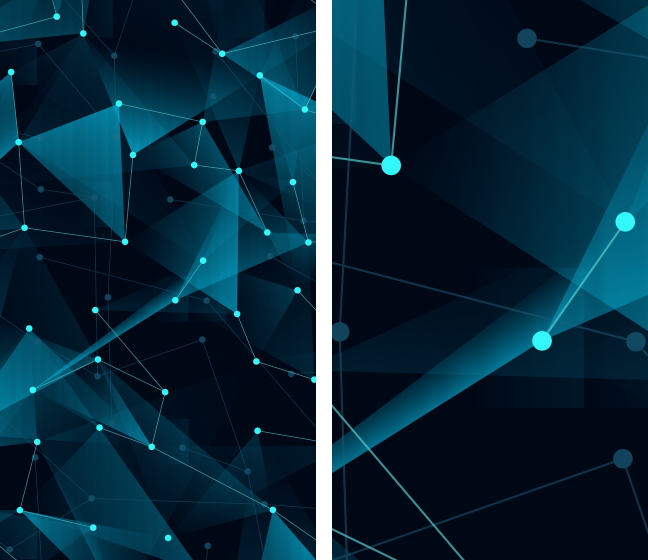
Left: the whole. Right: its middle third, enlarged.
This background is drawn by a Shadertoy shader. Its source:

```glsl
#define NODE_CELL 0.225
#define FAINT_CELL 0.25
#define PANEL_SIZE vec2(0.12, 0.15)
#define JITTER 0.76
#define DOT_RADIUS 0.0103
#define LINE_HALF_WIDTH 0.0011
#define FACET_DENSITY 0.85
#define NIGHT vec3(0.0, 0.03, 0.088)
#define GLOW vec3(0.02, 0.70, 0.85)
#define NODE_COLOR vec3(0.20, 0.97, 0.98)
#define LINK_COLOR vec3(0.33, 0.80, 0.80)
#define FAINT_COLOR vec3(0.10, 0.34, 0.45)

const int REACH = 3;

// Three random values from a cell and a seed
vec3 hash3(vec2 cell, float seed) {
    vec3 v = fract(vec3(cell + 57.0, seed + 11.0) * vec3(0.1031, 0.1030, 0.0973));
    v += dot(v, v.yxz + 33.33);
    return fract((v.xxy + v.yxx) * v.zyx);
}

float cross2(vec2 a, vec2 b) { return a.x * b.y - a.y * b.x; }

float coverage(float inside, float px) { return clamp(inside / px + 0.5, 0.0, 1.0); }

float segmentDistance(vec2 p, vec2 a, vec2 b) {
    vec2 ab = b - a;
    float t = clamp(dot(p - a, ab) / dot(ab, ab), 0.0, 1.0);
    return length(p - a - ab * t);
}

vec2 nodeAt(vec2 id, float cell, float seed) {
    return (id + 0.5 + JITTER * (hash3(id, seed).xy - 0.5)) * cell;
}

// Dots in x, links in y; each node may link to one other node
vec2 network(vec2 p, float cell, float seed, float stretch, float px) {
    vec2 home = floor(p / cell);
    float dotDist = 1.0, linkDist = 1.0;
    for (int j = -REACH; j <= REACH; j++)
    for (int i = -REACH; i <= REACH; i++) {
        vec2 id = home + vec2(i, j);
        vec2 a = nodeAt(id, cell, seed);
        dotDist = min(dotDist, length(p - a));

        vec3 pick = hash3(id, seed + 5.0);
        vec2 hop = pick.x < 0.4 ? vec2(1, 0) : pick.x < 0.75 ? vec2(0, -1) : vec2(1, -1);
        hop *= pick.y < stretch ? 2.0 : 1.0;
        if (pick.z < 0.85)
            linkDist = min(linkDist, segmentDistance(p, a, nodeAt(id + hop, cell, seed)));
    }
    return vec2(coverage(DOT_RADIUS - dotDist, px), coverage(LINE_HALF_WIDTH - linkDist, px));
}

// Opacity of one triangle, shaded from a (bright) to c (dark)
float facet(vec2 p, vec2 a, vec2 b, vec2 c, float midShade, float px) {
    float area = cross2(b - a, c - a);
    if (abs(area) < 0.004) return 0.0;
    vec3 w = vec3(cross2(b - p, c - p), cross2(c - p, a - p), cross2(a - p, b - p)) / area;
    vec3 d = w * abs(area) / vec3(length(c - b), length(a - c), length(b - a));
    float shade = clamp(w.x + w.y * midShade, 0.0, 1.0);
    return coverage(min(d.x, min(d.y, d.z)), px) * pow(shade, 1.4);
}

// Darkness left after all translucent facets spanning the nodes
float facetShadow(vec2 p, float seed, float px) {
    vec2 home = floor(p / NODE_CELL);
    float shadow = 1.0;
    for (int j = -REACH; j <= REACH; j++)
    for (int i = -REACH; i <= REACH; i++) {
        vec2 id = home + vec2(i, j);
        vec3 shape = hash3(id, seed + 17.0);
        vec3 look = hash3(id, seed + 29.0);
        if (look.x > FACET_DENSITY) continue;

        float turn = 6.2832 * shape.x;
        float spread = turn + mix(0.5, 1.3, shape.y);
        vec2 hopB = round(mix(1.3, 2.7, shape.z) * vec2(cos(turn), sin(turn)));
        vec2 hopC = round(mix(1.3, 2.7, look.y) * vec2(cos(spread), sin(spread)));
        float strength = mix(0.12, 0.85, pow(look.z, 2.5));
        shadow *= 1.0 - strength * facet(p, nodeAt(id, NODE_CELL, seed),
            nodeAt(id + hopB, NODE_CELL, seed), nodeAt(id + hopC, NODE_CELL, seed),
            fract(shape.x * 7.0 + look.y), px);
    }
    return shadow;
}

// Faint upright panels fading to one side
float panel(vec2 p, float px) {
    vec2 q = p / PANEL_SIZE;
    vec2 f = fract(q);
    vec2 edge = min(f, 1.0 - f) * PANEL_SIZE;
    float shown = step(0.88, hash3(floor(q), 71.0).x);
    return shown * 0.09 * f.x * coverage(min(edge.x, edge.y) - px, px);
}

// Soft vertical streaks
float streaks(float x) {
    float s = x * 80.0, k = floor(s);
    return mix(hash3(vec2(k, 0), 83.0).x, hash3(vec2(k + 1.0, 0), 83.0).x, smoothstep(0.0, 1.0, s - k));
}

void mainImage(out vec4 fragColor, in vec2 fragCoord) {
    vec2 p = fragCoord / iResolution.x;
    float px = 1.0 / iResolution.x;
    float seed = 3.0;

    // Lit facets over the dark ground
    float light = 1.0 - facetShadow(p, seed, px) * (1.0 - panel(p, px));
    light *= 1.0 - 0.08 * streaks(p.x);
    vec3 color = mix(NIGHT, GLOW, light);

    // Distant network, then the bright one
    vec2 faint = network(p, FAINT_CELL, 41.0, 0.4, px);
    color = mix(color, max(color, FAINT_COLOR), max(faint.x * 0.75, faint.y * 0.55));
    vec2 bright = network(p, NODE_CELL, seed, 0.0, px);
    color = mix(color, LINK_COLOR, bright.y * 0.7);
    color = mix(color, NODE_COLOR, bright.x);

    fragColor = vec4(color, 1.0);
}
```
